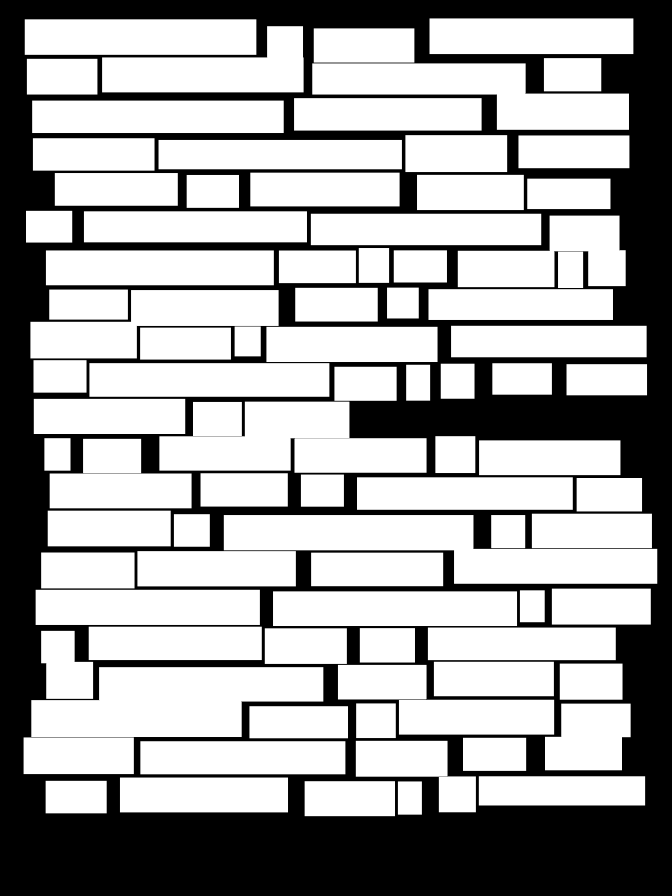
Write a WebGL 1 fragment shader that draws this pattern.

```glsl
precision highp float;
// Ragged rows of white blocks on black, like words masked out on a page.
// Each row is filled from left to right with blocks and gaps of hashed size;
// gradient noise makes the rows drift up and down. Lengths are in canvas heights.

uniform vec2 u_resolution;

const vec3 PAPER = vec3(0.0);
const vec3 BLOCK = vec3(1.0);

const float ROW_COUNT = 21.0;
const float ROW_PITCH = 0.0421;
const float TOP_MARGIN = 0.024;
const float SHORT_ROW = 10.0;      // the row that closes a paragraph
const float SHORT_ROW_END = 0.39;
const float MIN_WIDTH = 0.026;
const float MAX_WIDTH = 0.285;
const int MAX_BLOCKS = 11;

float hash(vec2 p) {
  return fract(sin(dot(p, vec2(127.1, 311.7))) * 43758.55);
}

vec2 gradient(vec2 cell) {
  float angle = 6.28318 * hash(cell + 71.3);
  return vec2(cos(angle), sin(angle));
}

float gradientNoise(vec2 p) {
  vec2 cell = floor(p);
  vec2 f = p - cell;
  vec2 u = f * f * f * (f * (f * 6.0 - 15.0) + 10.0);
  float a = dot(gradient(cell), f);
  float b = dot(gradient(cell + vec2(1.0, 0.0)), f - vec2(1.0, 0.0));
  float c = dot(gradient(cell + vec2(0.0, 1.0)), f - vec2(0.0, 1.0));
  float d = dot(gradient(cell + vec2(1.0, 1.0)), f - vec2(1.0, 1.0));
  return mix(mix(a, b, u.x), mix(c, d, u.x), u.y);
}

// Antialiased coverage of the rectangle between two corners
float boxCoverage(vec2 p, vec2 low, vec2 high, float pixel) {
  vec2 inside = 0.5 * (high - low) - abs(p - 0.5 * (low + high));
  vec2 cover = clamp(inside / pixel + 0.5, 0.0, 1.0);
  return cover.x * cover.y;
}

// Uneven space left between a block and the border of its row
float inset(vec2 seed) {
  float h = hash(seed);
  return 0.0004 + 0.0052 * h * h;
}

// Coverage of all blocks in one row
float rowCoverage(vec2 p, float row, float pixel) {
  float x = 0.02 + 0.042 * hash(vec2(row, 3.7));
  float rowEnd = mix(0.665, 0.747, hash(vec2(row, 9.1)));
  if (row == SHORT_ROW) rowEnd = SHORT_ROW_END;

  float coverage = 0.0;
  for (int i = 0; i < MAX_BLOCKS; i++) {
    float room = rowEnd - x;
    if (room < MIN_WIDTH) break;

    vec2 seed = vec2(row + 0.5, float(i) + 20.0);
    float width = mix(MIN_WIDTH, MAX_WIDTH, pow(hash(seed), 1.4));
    width = min(width, room);

    float drift = 0.010 * gradientNoise(vec2((x + 0.5 * width) * 4.0, row * 0.37));
    float top = TOP_MARGIN + row * ROW_PITCH + drift;
    vec2 low = vec2(x, top + inset(seed + 40.2));
    vec2 high = vec2(x + width, top + ROW_PITCH - inset(seed + 83.6));
    coverage = max(coverage, boxCoverage(p, low, high, pixel));

    float gap = 0.0032 + 0.019 * pow(hash(seed + 12.9), 1.6);
    x += width + gap;
  }
  return coverage;
}

void main() {
  float pixel = 1.0 / u_resolution.y;
  vec2 p = gl_FragCoord.xy * pixel;
  p.y = 1.0 - p.y;                 // rows are counted from the top

  // Drifting blocks can reach into the rows next to their own
  float nearest = floor((p.y - TOP_MARGIN) / ROW_PITCH);
  float coverage = 0.0;
  for (int k = -1; k <= 1; k++) {
    float row = nearest + float(k);
    if (row >= 0.0 && row < ROW_COUNT) {
      coverage = max(coverage, rowCoverage(p, row, pixel));
    }
  }
  gl_FragColor = vec4(mix(PAPER, BLOCK, coverage), 1.0);
}
```
